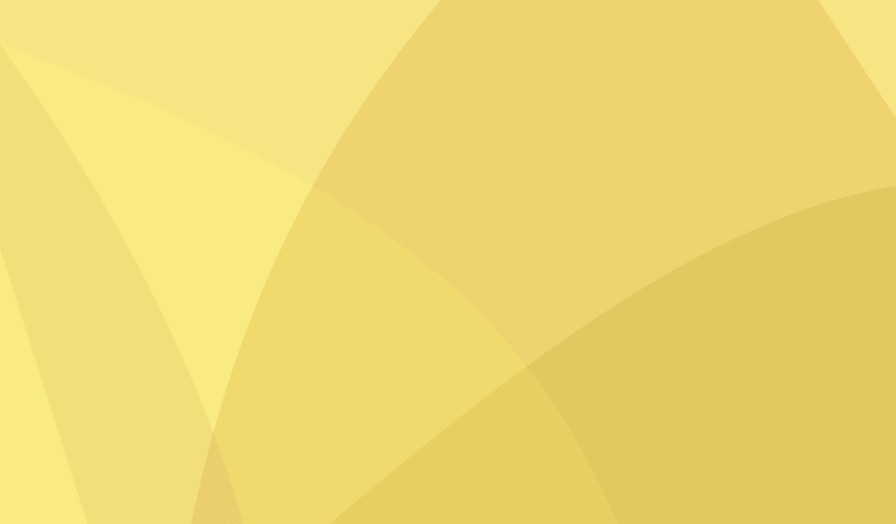
This background is drawn by a WebGL 2 fragment shader. Its source:

```glsl
#version 300 es
precision highp float;
// Overlapping translucent golden sheets with broad curved edges.

uniform vec2 u_resolution;
out vec4 fragColor;

// Cubic polynomial with coefficients in rising order.
float cubic(float t, vec4 k) {
    return k.x + t * (k.y + t * (k.z + t * k.w));
}

// Antialiased coverage: one where the signed field is positive.
float coverage(float field) {
    return clamp(0.5 + field / max(fwidth(field), 1e-5), 0.0, 1.0);
}

// Fine woven grain from two layers of sines.
float grain(vec2 p, float frequency) {
    vec2 q = p * frequency;
    return 0.6 * sin(q.x) * sin(q.y) + 0.4 * sin(q.x * 0.7 + q.y * 0.9);
}

void main() {
    vec2 uv = gl_FragCoord.xy / u_resolution;
    vec2 p = vec2(uv.x * u_resolution.x / u_resolution.y, uv.y);

    const vec3 cream = vec3(0.965, 0.898, 0.510);
    const vec3 lemon = vec3(0.975, 0.918, 0.510);
    const vec3 straw = vec3(0.949, 0.873, 0.475);
    const vec3 amber = vec3(0.937, 0.827, 0.435);
    const vec3 honey = vec3(0.945, 0.855, 0.427);
    const vec3 ochre = vec3(0.890, 0.780, 0.373);
    const vec3 mustard = vec3(0.910, 0.810, 0.384);
    const vec3 wheat = vec3(0.918, 0.812, 0.424);

    // Sheet edges, each given as a curve across the canvas.
    float dome = coverage(cubic(uv.y, vec4(0.690, -0.2623, -0.1155, -0.4611)) - uv.x);
    float sail = coverage(uv.x - cubic(uv.y, vec4(0.2135, 0.1214, 0.1019, 0.0552)));
    float corner = coverage(uv.x - (1.299 - 0.386 * uv.y));
    float hill = coverage(cubic(uv.x - 0.367, vec4(0.0, 1.430, -0.1264, -0.827)) - uv.y);
    float bandRight = coverage(cubic(uv.y, vec4(0.272, -0.1715, -0.1375, 0.0)) - uv.x);
    float bandLeft = coverage(uv.x - (0.0977 - 0.1854 * uv.y));
    float band = bandRight * bandLeft;

    // Pale ground and the slanted band at the left.
    vec3 ground = mix(mix(cream, lemon, dome), straw, band);

    // Large sheet, darkened by the hill and warmed inside the dome.
    vec3 sheet = mix(amber, honey, dome);
    sheet = mix(sheet, mix(ochre, mustard, dome), hill);
    sheet = mix(sheet, wheat + 0.012 * grain(p, 700.0), band);

    vec3 color = mix(ground, sheet, sail * (1.0 - corner));
    fragColor = vec4(color, 1.0);
}
```
